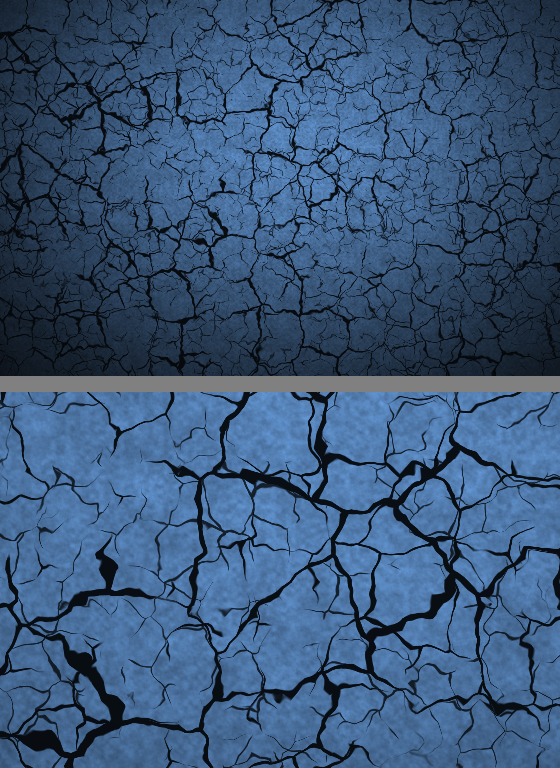
Top: the whole. Bottom: its middle third, enlarged.
A WebGL 1 fragment shader for this texture:

```glsl
precision highp float;
// Cracked blue paint: thin jagged branching fissures under a soft vignette.

uniform vec2 u_resolution;

const vec3 PAINT = vec3(0.335, 0.508, 0.715);
const vec3 FISSURE = vec3(0.035, 0.055, 0.078);

float hash(vec2 p) {
  return fract(sin(dot(p, vec2(127.1, 311.7))) * 43758.545);
}

vec2 hash2(vec2 p) {
  return vec2(hash(p), hash(p + 57.3));
}

// Value noise with straight ramps, so that it keeps sharp kinks.
float kinkedNoise(vec2 p) {
  vec2 cell = floor(p);
  vec2 f = fract(p);
  float low = mix(hash(cell), hash(cell + vec2(1.0, 0.0)), f.x);
  float high = mix(hash(cell + vec2(0.0, 1.0)), hash(cell + 1.0), f.x);
  return mix(low, high, f.y);
}

float noise(vec2 p) {
  vec2 f = fract(p);
  return kinkedNoise(floor(p) + f * f * (3.0 - 2.0 * f));
}

float fbm(vec2 p) {
  float sum = 0.0;
  float gain = 0.5;
  for (int i = 0; i < 4; i++) {
    sum += gain * noise(p);
    p = mat2(1.6, 1.2, -1.2, 1.6) * p + 13.7;
    gain *= 0.5;
  }
  return sum;
}

// Signed offset that breaks straight cell borders into zigzags.
vec2 wobble(vec2 p, float frequency, float amount) {
  vec2 q = mat2(0.8, 0.6, -0.6, 0.8) * p * frequency;
  return amount * (vec2(kinkedNoise(q), kinkedNoise(q + 71.9)) * 2.0 - 1.0);
}

vec2 seedOffset(vec2 cell) {
  return 0.08 + 0.84 * hash2(cell);
}

// Distance to the nearest border between scattered cells.
float cellBorder(vec2 p) {
  vec2 home = floor(p);
  vec2 f = fract(p);
  vec2 nearCell = vec2(0.0);
  vec2 nearSeed = vec2(0.0);
  float best = 8.0;
  for (int y = -1; y <= 1; y++) {
    for (int x = -1; x <= 1; x++) {
      vec2 cell = vec2(float(x), float(y));
      vec2 seed = cell + seedOffset(home + cell) - f;
      float d = dot(seed, seed);
      if (d < best) {
        best = d;
        nearCell = cell;
        nearSeed = seed;
      }
    }
  }
  float border = 8.0;
  for (int y = -2; y <= 2; y++) {
    for (int x = -2; x <= 2; x++) {
      vec2 cell = nearCell + vec2(float(x), float(y));
      vec2 seed = cell + seedOffset(home + cell) - f;
      vec2 gap = seed - nearSeed;
      if (dot(gap, gap) > 0.0001) {
        border = min(border, dot(0.5 * (nearSeed + seed), normalize(gap)));
      }
    }
  }
  return border;
}

// Coverage of one crack network; cracks taper and stop where swell is low.
float cracks(vec2 p, float scale, float width, float broken, float blur) {
  float swell = 0.55 * noise(p * scale * 0.8 + scale) + 0.45 * noise(p * scale * 2.3);
  float halfWidth = width * clamp((swell - broken) * 2.2 + 0.2, 0.0, 1.0);
  float present = smoothstep(broken - 0.05, broken + 0.06, swell);
  float d = cellBorder(p * scale + scale * 3.1) / scale;
  return present * (1.0 - smoothstep(halfWidth - blur, halfWidth + blur, d));
}

float vignette(vec2 uv) {
  vec2 offset = uv - vec2(0.53, 0.61);
  return exp(-dot(offset * offset, vec2(3.3, 2.6)));
}

void main() {
  vec2 uv = gl_FragCoord.xy / u_resolution;
  vec2 p = gl_FragCoord.xy / u_resolution.y;
  float blur = 0.6 / u_resolution.y;

  // Jagged warp shared by all networks
  vec2 bent = p + wobble(p, 16.0, 0.012) + wobble(p, 52.0, 0.0075)
    + wobble(p, 120.0, 0.0036);

  // Wide, medium and hairline cracks, wider toward the left
  float leftness = mix(1.3, 0.9, smoothstep(0.2, 0.6, uv.x));
  float wide = cracks(bent, 9.5, 0.0035 * leftness, 0.36, blur);
  float medium = cracks(bent, 16.0, 0.0023 * leftness, 0.43, blur);
  float fine = cracks(bent + wobble(p, 80.0, 0.003), 28.0, 0.0015, 0.48, blur);
  float crack = max(max(wide, medium), fine * 0.85);

  // Mottled, grainy paint
  float mottle = 0.88 + 0.25 * fbm(p * 36.0);
  float grain = 0.80 + 0.42 * fbm(p * 230.0);
  float light = vignette(uv);
  vec3 paint = PAINT * light * mottle * grain;
  vec3 fissure = FISSURE * mix(0.4, 1.0, light);

  gl_FragColor = vec4(mix(paint, min(fissure, paint), crack), 1.0);
}
```
